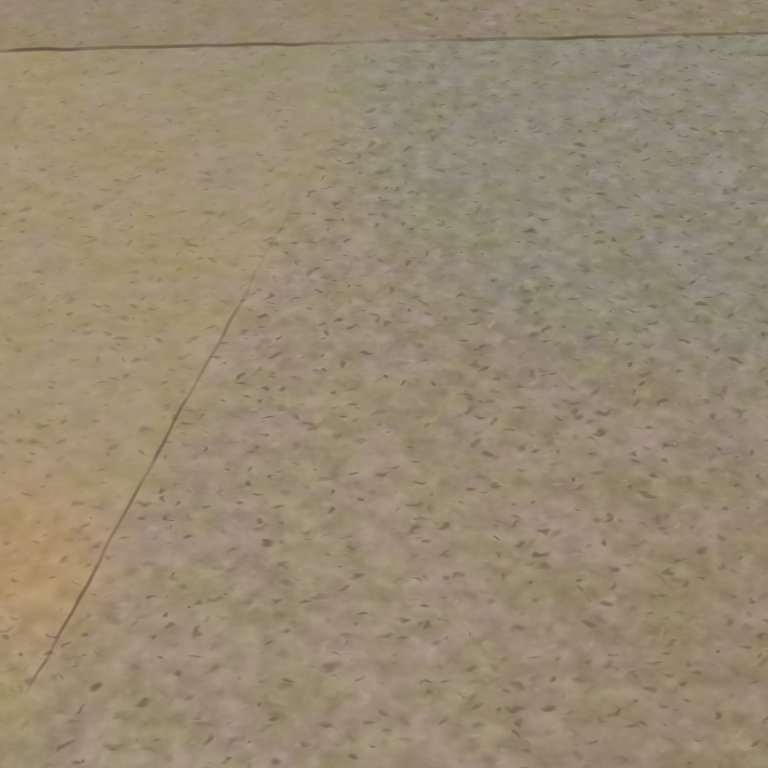
Reproduce this texture procedurally as a WebGL 1 fragment shader.

```glsl
precision highp float;

// Worn speckled stone floor seen at a slant: soft tan slabs, two thin seams.
// A perspective warp carries layered value noise and scattered soft flecks;
// broad gradients add warm light at the left and a cool sheen at top right.

uniform vec2 u_resolution;

const vec3 WARM_TAN   = vec3(0.635, 0.570, 0.452);
const vec3 MAUVE_TAN  = vec3(0.605, 0.543, 0.465);
const vec3 SHADE_TAN  = vec3(0.575, 0.510, 0.420);
const vec3 COOL_GREY  = vec3(0.548, 0.540, 0.480);
const vec3 RUST_GLOW  = vec3(0.055, 0.000, -0.030);
const vec3 FLECK_DARK = vec3(0.370, 0.310, 0.240);
const vec3 FLECK_PALE = vec3(0.730, 0.675, 0.590);
const vec3 SEAM_DARK  = vec3(0.370, 0.305, 0.230);

const float PERSPECTIVE  = 0.35;  // how fast the floor shrinks upward
const float FLATTENING   = 3.6;   // vertical squeeze of the grain
const float DARK_CELLS   = 38.0;  // fleck cells across the bottom edge
const float PALE_CELLS   = 31.0;
const float DARK_AMOUNT  = 0.62;
const float PALE_AMOUNT  = 0.38;
const float GRAIN_AMOUNT = 0.14;
const float TINT_AMOUNT  = 0.13;
const float SEAM_WIDTH   = 0.0022;

float hash(vec2 p) {
  return fract(sin(dot(p, vec2(127.1, 311.7))) * 43758.5453);
}

float noise(vec2 p) {
  vec2 i = floor(p), f = fract(p);
  f = f * f * (3.0 - 2.0 * f);
  return mix(mix(hash(i), hash(i + vec2(1.0, 0.0)), f.x),
             mix(hash(i + vec2(0.0, 1.0)), hash(i + vec2(1.0, 1.0)), f.x), f.y);
}

float fbm(vec2 p) {
  float sum = 0.0, amp = 0.5;
  for (int i = 0; i < 3; i++) {
    sum += amp * noise(p);
    p = mat2(1.6, 1.2, -1.2, 1.6) * p + 7.3;
    amp *= 0.5;
  }
  return sum / 0.875;
}

// Canvas to floor plane: rows are compressed toward the top.
vec2 floorPlane(vec2 uv) {
  float depth = 1.0 / (1.0 - PERSPECTIVE * uv.y);
  return vec2((uv.x - 0.5) * depth, FLATTENING * depth);
}

// Strongest soft, ragged, randomly turned ellipse near p.
float flecks(vec2 p, float seed) {
  p += 0.45 * (vec2(noise(p * 2.3 + seed), noise(p * 2.3 + seed + 41.0)) - 0.5);
  vec2 cell = floor(p);
  float cover = 0.0;
  for (int j = -1; j <= 1; j++) {
    for (int i = -1; i <= 1; i++) {
      vec2 id = cell + vec2(float(i), float(j));
      vec2 key = id + seed;
      vec2 d = p - id - vec2(hash(key + 3.1), hash(key + 8.7));
      float angle = (hash(key + 15.3) - 0.4) * 2.2;
      float c = cos(angle), s = sin(angle);
      d = mat2(c, -s, s, c) * d;
      float size = mix(0.13, 0.34, hash(key + 21.9));
      d /= size * vec2(mix(1.0, 1.9, hash(key + 27.4)), 0.8);
      float strength = hash(key + 33.6);
      cover = max(cover, strength * strength * (1.0 - smoothstep(0.15, 1.25, length(d))));
    }
  }
  return cover;
}

float line(float dist, float width) {
  return 1.0 - smoothstep(0.3 * width, 1.6 * width, abs(dist));
}

void main() {
  vec2 uv = gl_FragCoord.xy / u_resolution;
  vec2 ground = floorPlane(uv);

  // Signed distances to the seams, with a slight wobble.
  float wobble = 0.004 * (noise(uv * 34.0) - 0.5);
  float crossSeam = uv.y - 0.934 - 0.023 * uv.x + 0.6 * wobble;
  float slantSeam = (uv.x - 0.045 - 0.545 * (uv.y - 0.115)) * 0.878 + wobble;
  float rightSlab = smoothstep(-0.02, 0.05, slantSeam);
  float farSlab = smoothstep(-0.004, 0.004, crossSeam);

  // Broad colour of slabs and light.
  float clouds = fbm(uv * vec2(5.0, 6.0) + 2.0);
  vec3 color = mix(WARM_TAN, MAUVE_TAN, 0.85 * rightSlab);
  float shade = smoothstep(0.35, 1.0, uv.x + 0.5 * (clouds - 0.5));
  color = mix(color, SHADE_TAN, 0.8 * shade);
  float sheen = smoothstep(0.75, 1.75, uv.x + uv.y + 0.4 * (clouds - 0.5));
  color = mix(color, COOL_GREY, 0.9 * sheen * smoothstep(0.25, 0.7, uv.y));
  color = mix(color, SHADE_TAN, 0.6 * farSlab);
  color += RUST_GLOW * exp(-70.0 * dot(uv - vec2(0.03, 0.27), uv - vec2(0.03, 0.27)));

  // Mottling: brightness grain and an olive to mauve drift.
  float contrast = mix(0.6, 1.0, max(rightSlab, 1.0 - smoothstep(0.1, 0.4, uv.y)));
  contrast *= mix(1.0, 0.75, smoothstep(0.5, 1.0, uv.y));
  color += GRAIN_AMOUNT * contrast * (fbm(ground * 44.0) - 0.5);
  float tint = fbm(ground * 15.0 + 60.0) - 0.5;
  color += TINT_AMOUNT * tint * vec3(0.25, 0.05, 0.75);

  // Scattered flecks.
  color = mix(color, FLECK_PALE, PALE_AMOUNT * contrast * flecks(ground * PALE_CELLS, 70.0));
  color = mix(color, FLECK_DARK, DARK_AMOUNT * contrast * flecks(ground * DARK_CELLS, 10.0));

  // Thin broken seams.
  float wear = smoothstep(0.15, 0.7, noise(uv * 26.0 + 5.0));
  float crossFade = 1.0 - 0.6 * line(uv.x - 0.53, 0.09);
  float slantFade = smoothstep(0.08, 0.15, uv.y) * (1.0 - smoothstep(0.4, 0.85, uv.y));
  color = mix(color, SEAM_DARK, line(crossSeam, SEAM_WIDTH) * crossFade * mix(0.4, 0.8, wear));
  color = mix(color, SEAM_DARK, line(slantSeam, SEAM_WIDTH) * slantFade * mix(0.25, 0.6, wear));

  gl_FragColor = vec4(color, 1.0);
}
```
